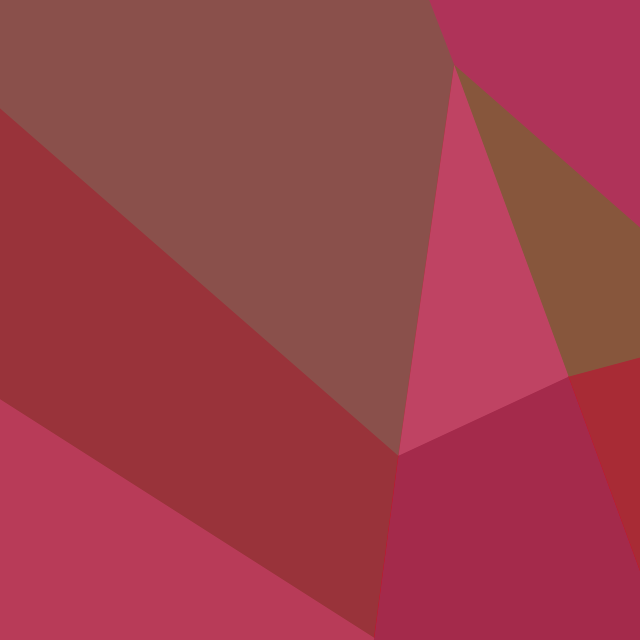
Write a three.js fragment shader that draws this background.

```glsl
// Draws a flat mosaic of large angular facets in reds, pinks and browns.
#define EDGE_SOFTNESS 0.0009
#define SEAM_WIDTH 0.0012
#define SEAM_STRENGTH 0.65
#define SEAM_COLOR vec3(0.75, 0.09, 0.17)

varying vec2 vUv;

// Coverage of the half-plane to the right of the line from a to b.
float rightOf(vec2 p, vec2 a, vec2 b) {
  vec2 dir = normalize(b - a);
  vec2 rel = p - a;
  float dist = rel.x * dir.y - rel.y * dir.x;
  return smoothstep(-EDGE_SOFTNESS, EDGE_SOFTNESS, dist);
}

// Soft hairline along the segment from a to b.
float seam(vec2 p, vec2 a, vec2 b) {
  vec2 rel = p - a;
  vec2 span = b - a;
  float along = clamp(dot(rel, span) / dot(span, span), 0.0, 1.0);
  float dist = length(rel - span * along);
  return SEAM_STRENGTH * (1.0 - smoothstep(0.0, SEAM_WIDTH, dist));
}

void main() {
  vec2 p = vUv;

  // Inner corners
  vec2 apex = vec2(0.7096, 0.8990);
  vec2 hub = vec2(0.6224, 0.2878);
  vec2 joint = vec2(0.8885, 0.4115);
  vec2 foot = vec2(0.5846, 0.0035);

  // Corners on the canvas border
  vec2 topEnd = vec2(0.6706, 1.0);
  vec2 leftHigh = vec2(0.0, 0.8307);
  vec2 leftLow = vec2(0.0, 0.3763);
  vec2 rightHigh = vec2(1.0, 0.6445);
  vec2 rightMid = vec2(1.0, 0.4414);
  vec2 rightLow = vec2(1.0, 0.1081);

  // Facet colours
  vec3 umber = vec3(0.541, 0.314, 0.294);
  vec3 brick = vec3(0.600, 0.200, 0.227);
  vec3 rose = vec3(0.722, 0.231, 0.345);
  vec3 pink = vec3(0.749, 0.263, 0.388);
  vec3 crimson = vec3(0.643, 0.165, 0.294);
  vec3 olive = vec3(0.529, 0.337, 0.235);
  vec3 scarlet = vec3(0.659, 0.169, 0.208);
  vec3 magenta = vec3(0.686, 0.200, 0.349);

  // Left bands
  vec3 color = mix(umber, brick, rightOf(p, leftHigh, hub));
  color = mix(color, rose, rightOf(p, leftLow, foot));

  // Middle facets, bounded by the bent line foot - hub - apex
  float lowerMiddle = rightOf(p, hub, joint);
  float middle = mix(rightOf(p, hub, apex), rightOf(p, foot, hub), lowerMiddle);
  color = mix(color, mix(pink, crimson, lowerMiddle), middle);

  // Right facets
  vec3 rightColor = mix(olive, scarlet, rightOf(p, joint, rightMid));
  color = mix(color, rightColor, rightOf(p, rightLow, apex));

  // Top right corner
  float corner = rightOf(p, apex, topEnd) * rightOf(p, rightHigh, apex);
  color = mix(color, magenta, corner);

  // Bright seams along the steep edges
  float seams = max(seam(p, foot, hub), seam(p, joint, rightLow));
  seams = max(seams, 0.35 * seam(p, hub, apex));
  color = mix(color, SEAM_COLOR, seams);

  gl_FragColor = vec4(color, 1.0);
}
```
